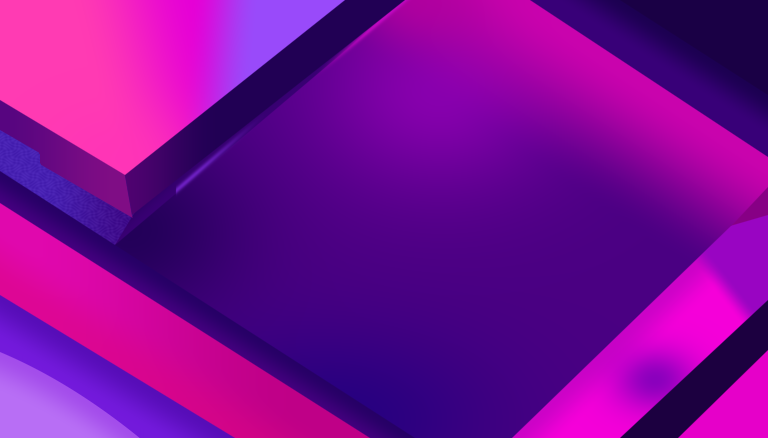
This background is drawn by a Shadertoy shader. Its source:

```glsl
// Overlapping glossy slabs in violet and magenta around a large tilted panel.

// Signed distance to the line a-b; positive below it when b lies to the right.
float side(vec2 p, vec2 a, vec2 b) {
    vec2 d = normalize(b - a), r = p - a;
    return d.x * r.y - d.y * r.x;
}

// Antialiased coverage of the positive side of a distance.
float cover(float d) {
    float w = 6.0 / iResolution.x;
    return smoothstep(-w, w, d);
}

// Soft round spot of light.
float glow(vec2 p, vec2 c, vec2 radius) {
    vec2 d = (p - c) / radius;
    return exp(-dot(d, d));
}

vec3 panelColor(vec2 p, float fromTop) {
    vec3 c = vec3(0.29, 0.0, 0.51);
    c = mix(c, vec3(0.12, 0.0, 0.33), 0.9 * glow(p, vec2(1.3, 2.3), vec2(1.1, 0.9)));
    c = mix(c, vec3(0.13, 0.0, 0.50), 0.9 * glow(p, vec2(3.3, 4.2), vec2(1.6, 0.9)));
    c = mix(c, vec3(0.56, 0.0, 0.70), 0.9 * glow(p, vec2(4.4, 0.9), vec2(1.3, 1.0)));
    c = mix(c, vec3(0.79, 0.01, 0.68), smoothstep(1.35, 0.05, fromTop));
    return mix(c, vec3(0.70, 0.0, 0.62), 0.8 * glow(p, vec2(4.2, 0.0), vec2(0.7, 0.45)));
}

vec3 slabTopColor(vec2 p) {
    vec3 c = mix(vec3(1.0, 0.23, 0.70), vec3(0.90, 0.0, 0.84),
                 smoothstep(0.7, 2.0, p.x - 0.25 * p.y));
    c = mix(c, vec3(0.60, 0.29, 0.98), smoothstep(1.9, 2.6, p.x + 0.1 * p.y));
    return mix(c, vec3(1.0, 0.20, 0.72), 0.8 * glow(p, vec2(1.2, 1.6), vec2(0.7, 0.5)));
}

void mainImage(out vec4 fragColor, in vec2 fragCoord) {
    // Canvas is 7.68 wide and 4.38 high, with y running downward.
    vec2 uv = fragCoord / iResolution.xy;
    vec2 p = vec2(uv.x, 1.0 - uv.y) * vec2(7.68, 4.38);

    // Central panel
    float fromTop = side(p, vec2(5.3, 0.0), vec2(7.68, 1.57));
    vec3 col = panelColor(p, fromTop);

    // Dark wall at the upper right
    float wall = side(p, vec2(6.2, 0.0), vec2(7.68, 0.95));
    vec3 wallColor = mix(vec3(0.11, 0.0, 0.32), vec3(0.22, 0.0, 0.47),
                         smoothstep(0.0, 0.35, wall));
    wallColor = mix(vec3(0.10, 0.0, 0.27), wallColor, cover(wall));
    col = mix(wallColor, col, cover(fromTop));

    // Shadowed gap beside the upper left slab, with thin light streaks
    float gap = side(p, vec2(1.15, 2.45), vec2(4.05, 0.0));
    vec3 gapColor = mix(vec3(0.13, 0.0, 0.33), vec3(0.22, 0.0, 0.45),
                        smoothstep(-0.3, 0.0, gap));
    col = mix(gapColor, col, cover(gap));
    float streak = exp(-pow(gap / 0.025, 2.0));
    col = mix(col, vec3(0.75, 0.03, 0.75), streak * smoothstep(3.1, 3.8, p.x));
    float sliver = exp(-pow(side(p, vec2(1.78, 1.89), vec2(2.2, 1.53)) / 0.025, 2.0));
    col = mix(col, vec3(0.42, 0.12, 0.75),
              sliver * cover(p.x - 1.76) * smoothstep(2.7, 1.9, p.x));

    // Grained blue patch under the slab
    float grain = sin(p.x * 90.0 + 3.0 * sin(p.y * 41.0)) * sin(p.y * 110.0 + 2.0 * sin(p.x * 37.0));
    vec3 patchColor = mix(vec3(0.28, 0.13, 0.70), vec3(0.25, 0.05, 0.55), smoothstep(0.4, 1.3, p.x));
    patchColor += 0.025 * grain;
    col = mix(col, patchColor, cover(-side(p, vec2(1.15, 2.45), vec2(1.42, 2.0))) * cover(-gap));

    // Upper left slab: two side faces, then the top
    float slabLeft = side(p, vec2(0.0, 1.0), vec2(1.25, 1.75));
    float slabRight = side(p, vec2(1.25, 1.75), vec2(3.45, 0.0));
    float corner = side(p, vec2(1.25, 1.75), vec2(1.32, 2.15));
    float leftBottom = 1.3 + 0.58 * p.x + 0.11 * cover(p.x - 0.4) - p.y;
    float rightBottom = -side(p, vec2(1.32, 2.15), vec2(4.05, 0.0));
    vec3 leftFace = mix(vec3(0.34, 0.02, 0.50), vec3(0.50, 0.05, 0.52), smoothstep(0.0, 1.2, p.x));
    vec3 rightFace = mix(vec3(0.31, 0.01, 0.44), vec3(0.13, 0.0, 0.33), smoothstep(1.2, 2.2, p.x));
    col = mix(col, leftFace, cover(leftBottom) * cover(corner));
    col = mix(col, rightFace, cover(rightBottom) * cover(-corner));
    col = mix(col, slabTopColor(p), cover(-slabLeft) * cover(-slabRight));

    // Lower left: dark channel, pink bar, violet strip, lavender corner
    float channel = side(p, vec2(1.15, 2.45), vec2(4.15, 4.38));
    float bar = side(p, vec2(0.0, 2.03), vec2(3.7, 4.38));
    float strip = side(p, vec2(0.0, 2.95), vec2(2.35, 4.38));
    float lavender = p.y - (3.52 + 0.42 * p.x + 0.14 * p.x * p.x);
    vec3 channelColor = mix(vec3(0.15, 0.0, 0.40), vec3(0.27, 0.0, 0.50), smoothstep(0.0, 0.3, channel));
    vec3 barColor = mix(vec3(0.88, 0.03, 0.68), vec3(0.75, 0.0, 0.53), smoothstep(0.2, 3.0, p.x));
    barColor = mix(barColor, vec3(0.86, 0.02, 0.52), 0.6 * smoothstep(0.2, 0.7, bar));
    vec3 stripColor = mix(vec3(0.34, 0.05, 0.72), vec3(0.45, 0.10, 0.86), smoothstep(0.0, 0.4, strip));
    col = mix(col, channelColor, cover(channel));
    col = mix(col, barColor, cover(bar));
    col = mix(col, stripColor, cover(strip));
    col = mix(col, mix(vec3(0.64, 0.30, 0.92), vec3(0.72, 0.43, 0.96), smoothstep(0.0, 0.4, lavender)),
              cover(lavender));

    // Lower right: shaded notch, glowing bar, dark groove, magenta corner
    float notch = side(p, vec2(7.35, 2.22), vec2(7.68, 1.87));
    col = mix(col, vec3(0.53, 0.0, 0.52), cover(notch) * cover(p.x - 7.25));
    float beam = side(p, vec2(5.12, 4.38), vec2(7.35, 2.22));
    float beamEnd = side(p, vec2(7.3, 2.26), vec2(7.68, 2.15));
    float groove = side(p, vec2(6.2, 4.38), vec2(7.68, 3.0));
    float far = side(p, vec2(6.78, 4.38), vec2(7.68, 3.5));
    vec3 beamColor = mix(vec3(0.80, 0.01, 0.78), vec3(0.96, 0.0, 0.85), smoothstep(0.0, 0.35, beam));
    beamColor = mix(beamColor, vec3(0.60, 0.02, 0.76),
                    smoothstep(-0.08, 0.12, -side(p, vec2(7.0, 2.6), vec2(7.4, 3.1))));
    beamColor = mix(beamColor, vec3(0.47, 0.0, 0.72), 0.85 * glow(p, vec2(6.55, 3.8), vec2(0.4, 0.3)));
    col = mix(col, beamColor, cover(beam) * cover(beamEnd));
    col = mix(col, vec3(0.11, 0.0, 0.25), cover(groove));
    col = mix(col, vec3(0.90, 0.0, 0.79), cover(far));

    fragColor = vec4(col, 1.0);
}
```
